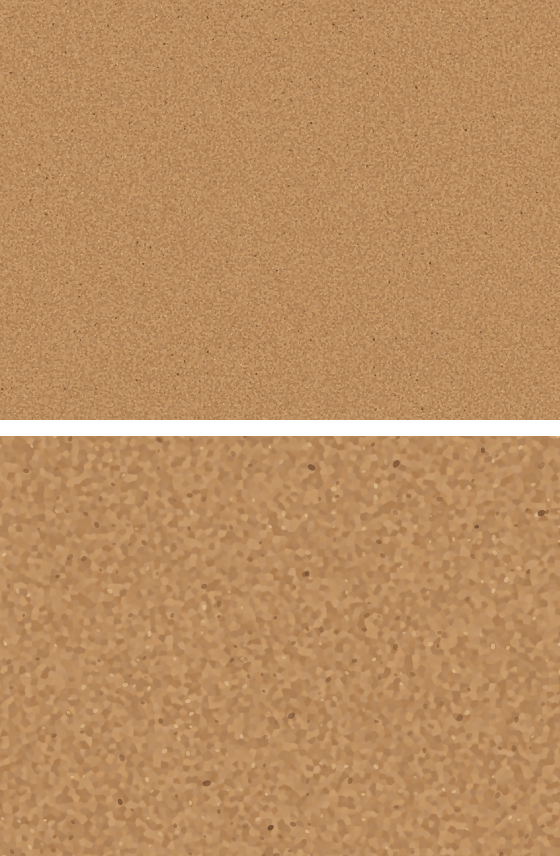
Top: the whole. Bottom: its middle third, enlarged.
Write a Shadertoy shader that draws this texture.

```glsl
// Fine pressed cork: tiny tan grains with scattered dark and pale flecks.

vec3 hash3(vec2 cell) {
    vec3 h = fract(cell.xyx * vec3(0.1031, 0.1030, 0.0973));
    h += dot(h, h.yxz + 33.33);
    return fract((h.xxy + h.yzz) * h.zyx);
}

// Soft cellular noise around zero: tone (x) and warmth (y) of each grain.
// Part of the neighbourhood mean is removed, so grains do not clump.
vec2 grains(vec2 p) {
    vec2 cell = floor(p);
    vec3 near = vec3(0.0);
    vec3 wide = vec3(0.0);
    for (int y = -2; y <= 2; y++) {
        for (int x = -2; x <= 2; x++) {
            vec2 id = cell + vec2(x, y);
            vec2 toGrain = id + hash3(id + 17.0).xy - p;
            float d2 = dot(toGrain, toGrain);
            vec3 grain = vec3(hash3(id + 251.0).xy - 0.5, 1.0);
            near += exp(-7.5 * d2) * grain;
            wide += exp(-0.7 * d2) * grain;
        }
    }
    return near.xy / near.z - 0.5 * wide.xy / wide.z;
}

// Coverage of sparse, slightly stretched flecks, at most one per cell.
float flecks(vec2 p, float share, float radius, float pixel) {
    vec2 id = floor(p);
    vec3 place = hash3(id + 409.0);
    vec3 look = hash3(id + 733.0);
    vec2 offset = fract(p) - mix(vec2(0.3), vec2(0.7), place.xy);
    float angle = 6.2832 * look.x;
    vec2 along = vec2(cos(angle), sin(angle));
    vec2 q = vec2(dot(offset, along), dot(offset, vec2(-along.y, along.x)) * 1.4);
    float size = radius * mix(0.6, 1.2, look.y);
    float cover = 1.0 - smoothstep(size - 0.6 * pixel, size + 0.6 * pixel, length(q));
    return cover * step(place.z, share) * mix(0.4, 1.0, look.z);
}

void mainImage(out vec4 fragColor, in vec2 fragCoord) {
    vec2 p = fragCoord / iResolution.y;
    float pixel = 1.0 / iResolution.y;

    // Grain tones
    vec2 grain = grains(p * 215.0);
    float tone = 0.53 + 0.68 * grain.x;
    vec3 color = mix(vec3(0.62, 0.432, 0.272), vec3(0.83, 0.655, 0.462), tone);
    color += vec3(-0.01, 0.01, 0.04) * grain.y;

    // Pale chips, brown bits and a few deep pits
    float chips = flecks(p * 95.0 + 40.0, 0.15, 0.19, 95.0 * pixel);
    float bits = flecks(p * 85.0 + 150.0, 0.19, 0.19, 85.0 * pixel);
    float pits = flecks(p * 60.0 + 500.0, 0.05, 0.17, 60.0 * pixel);
    color = mix(color, vec3(0.90, 0.77, 0.58), 0.7 * chips);
    color = mix(color, vec3(0.52, 0.34, 0.20), 0.65 * bits);
    color = mix(color, vec3(0.36, 0.22, 0.12), 0.75 * pits);

    fragColor = vec4(color, 1.0);
}
```
